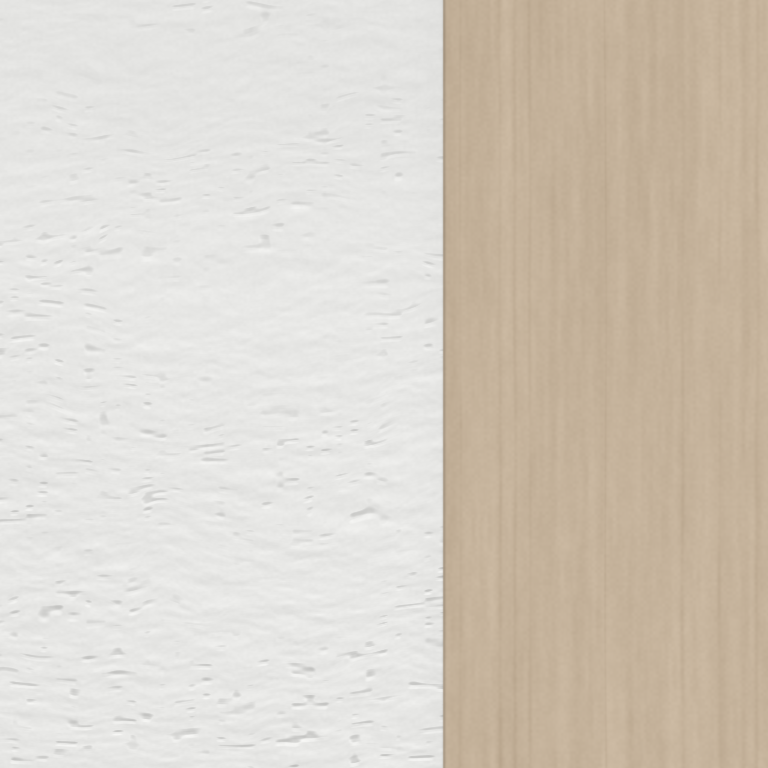
Reproduce this texture procedurally as a WebGL 1 fragment shader.

```glsl
precision highp float;
// White brushed plaster on the left beside a panel of pale vertical wood grain.
uniform vec2 u_resolution;

#define SEAM_X 0.577
#define PLASTER_COLOR vec3(0.906, 0.906, 0.898)
#define WOOD_LIGHT vec3(0.805, 0.735, 0.645)
#define WOOD_DARK vec3(0.715, 0.640, 0.545)
#define RELIEF 0.085
#define PIT_DEPTH 0.11
#define GROOVE_DEPTH 0.32

float hash(vec2 p) {
  return fract(sin(dot(p, vec2(127.1, 311.7))) * 43758.5453);
}

float noise(vec2 p) {
  vec2 i = floor(p);
  vec2 f = fract(p);
  f = f * f * (3.0 - 2.0 * f);
  float low = mix(hash(i), hash(i + vec2(1.0, 0.0)), f.x);
  float high = mix(hash(i + vec2(0.0, 1.0)), hash(i + vec2(1.0, 1.0)), f.x);
  return mix(low, high, f.y);
}

float fbm(vec2 p) {
  float sum = 0.0;
  float amp = 0.5;
  for (int i = 0; i < 4; i++) {
    sum += amp * noise(p);
    p = p * 2.03 + vec2(17.3, 9.1);
    amp *= 0.5;
  }
  return sum;
}

// Bends the brush strokes slightly away from horizontal.
vec2 brushWarp(vec2 p) {
  float bend = noise(p * vec2(5.0, 7.0)) + 0.4 * noise(p * vec2(19.0, 23.0));
  return p + vec2(0.0, 0.035 * bend - 0.05 * p.x);
}

float plasterHeight(vec2 p) {
  return fbm(p * vec2(26.0, 72.0));
}

// Short, sparse dashes gathered in loose patches.
float pits(vec2 p) {
  float dash = noise(p * vec2(52.0, 165.0) + 31.0);
  float patches = noise(p * vec2(9.0, 14.0) + 5.0);
  return smoothstep(0.74, 0.98, dash) * smoothstep(0.25, 0.75, patches);
}

vec3 plaster(vec2 p) {
  vec2 q = brushWarp(p);
  vec2 lift = vec2(0.0008, 0.0028);
  float slope = plasterHeight(q - lift) - plasterHeight(q + lift);
  float rough = mix(1.15, 0.6, smoothstep(0.1, 1.0, p.y));
  float shade = RELIEF * slope * rough;
  shade -= PIT_DEPTH * pits(q) * rough;
  shade += 0.04 * pits(q + vec2(0.001, 0.005)) * rough;
  // Broad lighting: a little dimmer at the top and beside the seam.
  shade += 0.014 * (fbm(p * vec2(4.0, 6.0)) - 0.5);
  shade -= 0.014 * smoothstep(0.6, 1.0, p.y);
  shade -= 0.010 * smoothstep(SEAM_X - 0.05, SEAM_X, p.x);
  shade += 0.012 * (noise(p * 260.0) - 0.5);
  return PLASTER_COLOR + shade;
}

float groove(float x, float center, float width) {
  float d = (x - center) / width;
  return exp(-d * d);
}

// Long dark lines: a close set on the left and a wider set on the right.
float grooves(float x) {
  float sum = 0.6 * groove(x, 0.599, 0.0022) + 0.75 * groove(x, 0.788, 0.0016);
  for (int i = 0; i < 3; i++) {
    float n = float(i);
    sum += 0.8 * groove(x, 0.651 + 0.0195 * n, 0.0026);
    sum += 0.7 * groove(x, 0.889 + 0.0485 * n, 0.0028);
  }
  return sum;
}

vec3 wood(vec2 p) {
  float sway = 0.003 * (noise(vec2(p.x * 12.0, p.y * 5.0)) - 0.5);
  float x = p.x + sway;
  float bands = noise(vec2(x * 24.0, p.y * 1.2));
  float streaks = noise(vec2(x * 100.0, p.y * 3.0 + 8.0));
  float fibers = noise(vec2(x * 190.0, p.y * 16.0));
  float flecks = fbm(p * vec2(95.0, 34.0));
  float wear = 0.45 + 0.75 * noise(vec2(x * 60.0, p.y * 9.0));
  float dark = 0.38 + 0.22 * (bands - 0.5) + 0.30 * (streaks - 0.5);
  dark += 0.20 * (fibers - 0.5) + 0.28 * (flecks - 0.5);
  dark += GROOVE_DEPTH * wear * grooves(x);
  // The middle of the panel is paler than its left border.
  dark += 0.16 * (1.0 - smoothstep(SEAM_X, SEAM_X + 0.06, p.x));
  vec3 color = mix(WOOD_LIGHT, WOOD_DARK, clamp(dark, -0.2, 1.3));
  return color + 0.016 * (noise(p * 250.0) - 0.5);
}

void main() {
  vec2 p = gl_FragCoord.xy / u_resolution;
  float pixel = 1.0 / u_resolution.x;
  float panel = smoothstep(SEAM_X - pixel, SEAM_X + pixel, p.x);
  vec3 color = mix(plaster(p), wood(p), panel);
  // Thin contact shadow along the joint.
  color *= 1.0 - 0.13 * groove(p.x, SEAM_X + 0.0012, 0.0022);
  gl_FragColor = vec4(color, 1.0);
}
```
